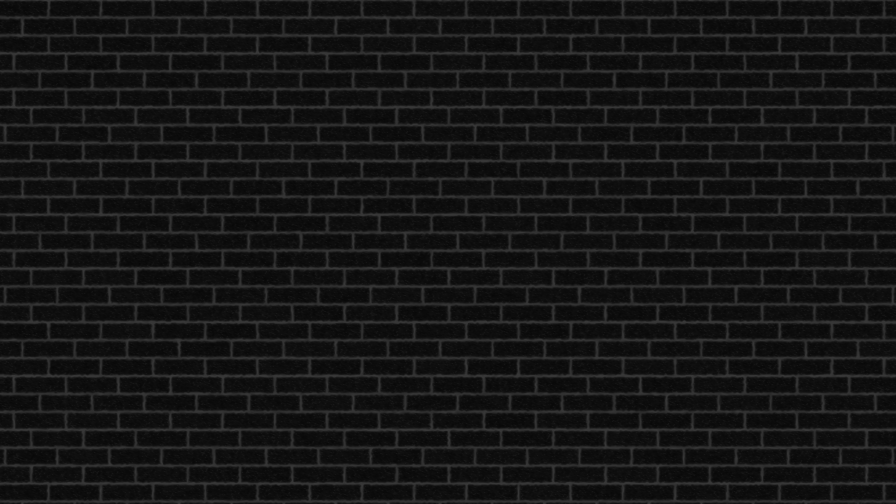
Give the GLSL for this pattern, as a Shadertoy shader.

```glsl
// Dark brick wall: soft grey mortar, staggered courses and grainy black bricks.

const vec2 BRICK = vec2(0.1036, 0.03556);   // brick pitch, in canvas heights
const vec2 ORIGIN = vec2(0.0965, -0.0007);  // first joint, from the top left
const float JOINT_WIDTH = 0.0033;           // falloff radius of the mortar
const float CORNER = 0.0055;                // rounding of the brick corners
const vec3 BRICK_COLOR = vec3(0.052);
const vec3 MORTAR_COLOR = vec3(0.215);

float hash(vec2 cell) {
    uvec2 q = uvec2(ivec2(cell)) * uvec2(1597u, 3812u);
    uint n = (q.x ^ (q.y + 977u)) * 26699u;
    n = (n ^ (n >> 15)) * 73939u;
    n ^= n >> 13;
    return float(n & 65535u) / 65535.0;
}

float valueNoise(vec2 p) {
    vec2 cell = floor(p);
    vec2 f = fract(p);
    f = f * f * (3.0 - 2.0 * f);
    float low = mix(hash(cell), hash(cell + vec2(1.0, 0.0)), f.x);
    float high = mix(hash(cell + vec2(0.0, 1.0)), hash(cell + 1.0), f.x);
    return mix(low, high, f.y);
}

float roundedBox(vec2 p, vec2 halfSize, float radius) {
    vec2 q = abs(p) - halfSize + radius;
    return length(max(q, 0.0)) + min(max(q.x, q.y), 0.0) - radius;
}

float softLine(float distanceToLine, float width) {
    float t = distanceToLine / width;
    return exp(-t * t);
}

// Each group of three courses moves by a third; its middle course by a half.
float courseShift(float course) {
    float middle = float(mod(course, 3.0) == 1.0);
    return floor(course / 3.0) / 3.0 + 0.5 * middle;
}

// Slanted grain with occasional pale flecks.
float brickGrain(vec2 p) {
    vec2 slanted = vec2(p.x + 0.6 * p.y, p.y - 0.4 * p.x);
    float fine = valueNoise(slanted * vec2(230.0, 400.0) + 700.0);
    float coarse = valueNoise(p * 130.0 + 40.0);
    float fleck = smoothstep(0.72, 1.0, fine);
    return 0.026 * (fine - 0.5) + 0.014 * (coarse - 0.5) + 0.022 * fleck;
}

void mainImage(out vec4 fragColor, in vec2 fragCoord) {
    vec2 p = vec2(fragCoord.x, iResolution.y - fragCoord.y) / iResolution.y;

    // Ragged edges come from a slight displacement of the brick grid.
    vec2 wobble = vec2(valueNoise(p * 190.0 + 11.0), valueNoise(p * 190.0 + 311.0)) - 0.5;
    vec2 grid = (p + 0.0022 * wobble - ORIGIN) / BRICK;
    float course = floor(grid.y);
    grid.x -= courseShift(course);
    vec2 brickId = vec2(floor(grid.x), course);
    vec2 local = (fract(grid) - 0.5) * BRICK;

    // Mortar, with a stronger line between groups of courses.
    float inset = max(-roundedBox(local, 0.5 * BRICK, CORNER), 0.0);
    float mortar = softLine(inset, JOINT_WIDTH);
    float bedJoint = floor(grid.y + 0.5);
    float bedDistance = abs(grid.y - bedJoint) * BRICK.y;
    float groupJoint = float(mod(bedJoint, 3.0) == 0.0) * softLine(bedDistance, JOINT_WIDTH);
    float wear = mix(0.76, 1.08, valueNoise(p * 110.0 + 90.0));
    mortar *= wear * (0.94 + 0.14 * groupJoint);

    // Bricks.
    float tone = 0.008 * (hash(brickId + 200.0) - 0.5);
    vec3 brick = BRICK_COLOR + tone + brickGrain(p);

    fragColor = vec4(mix(brick, MORTAR_COLOR, clamp(mortar, 0.0, 1.0)), 1.0);
}
```
